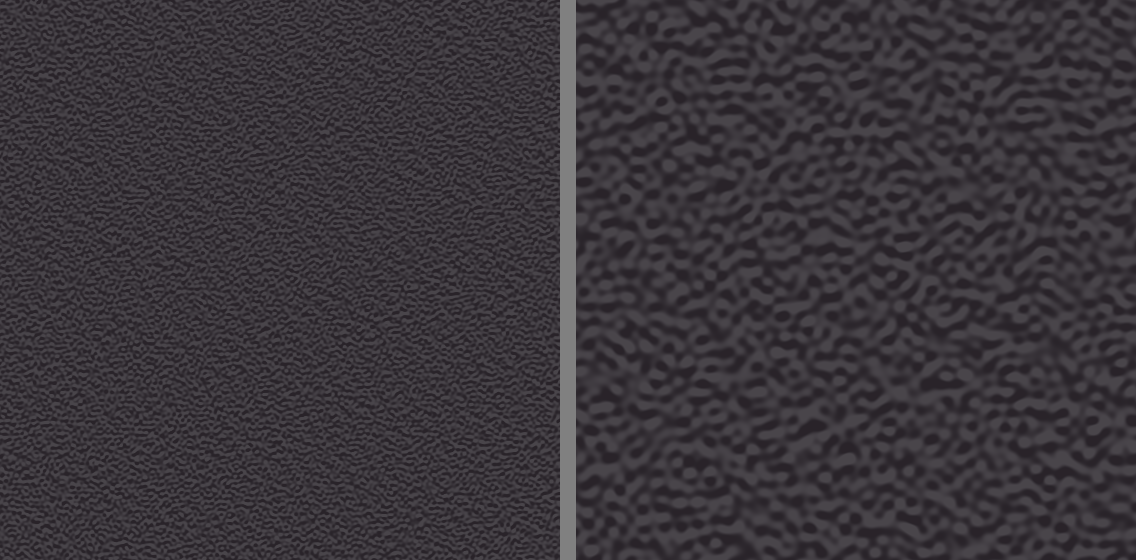
Left, the full canvas; right, a detail of the centre.
This texture is drawn by a three.js fragment shader. Its source:

```glsl
// Dark grained leather: fine wavy ridges running mostly sideways, with soft creases between them.
varying vec2 vUv;

const vec3 CREASE_COLOR = vec3(0.160, 0.139, 0.162);
const vec3 RIDGE_COLOR = vec3(0.286, 0.270, 0.291);
const int WAVE_COUNT = 110;
const float COARSEST = 22.0;      // ridges per canvas
const float FINEST = 126.0;
const float TILT_SPREAD = 1.4;    // radians, either way
const float EDGE_SOFTNESS = 1.5;  // in standard deviations of height
const float RIDGE_BIAS = 0.06;    // raises the share of ridges
const float TAU = 6.2831853;

float hash(float n) {
  return fract(sin(n * 127.1 + 3.7) * 43758.5453);
}

// Broad-band noise of unit variance: plane waves of many lengths, more of them
// short, travelling mostly up the canvas with random tilts and phases.
float grainHeight(vec2 p) {
  float sum = 0.0;
  for (int i = 0; i < WAVE_COUNT; i++) {
    float seed = float(i) * 4.0;
    float tilt = (hash(seed) + hash(seed + 1.0) - 1.0) * TILT_SPREAD;
    float rank = (float(i) + hash(seed + 2.0)) / float(WAVE_COUNT);
    float frequency = mix(COARSEST, FINEST, sqrt(rank));
    float cycles = dot(p, vec2(sin(tilt), cos(tilt))) * frequency;
    sum += cos(TAU * (cycles + hash(seed + 3.0)));
  }
  return sum * sqrt(2.0 / float(WAVE_COUNT));
}

void main() {
  // Soft clipping flattens the ridge tops and crease floors
  float height = grainHeight(vUv) + RIDGE_BIAS;
  float ridge = smoothstep(-EDGE_SOFTNESS, EDGE_SOFTNESS, height);
  gl_FragColor = vec4(mix(CREASE_COLOR, RIDGE_COLOR, ridge), 1.0);
}
```
